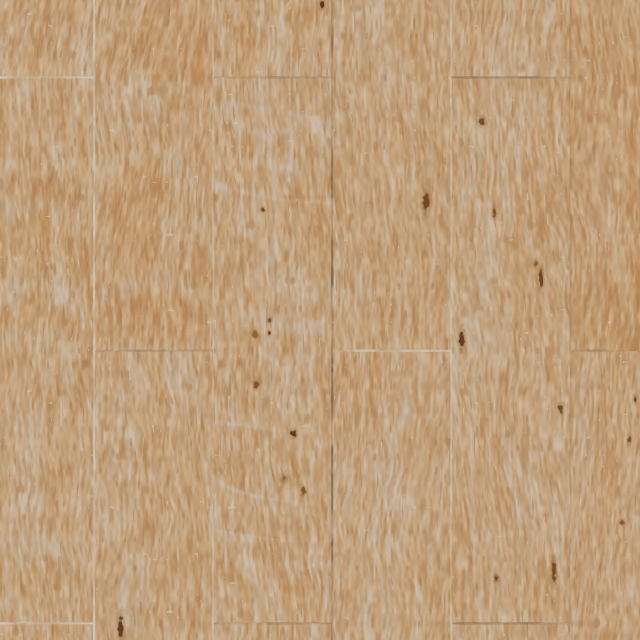
Give the GLSL for this texture, as a Shadertoy shader.

```glsl
// Pale oak floor: six columns of upright boards with staggered ends.
// Each board gets its own stretched-noise grain, arched or rayed figure,
// warmth and knots; thin worn seams are drawn over the joints.

const vec2 BOARD = vec2(0.186, 0.853);       // board width and length
const float FIRST_SEAM = 0.147;
const vec2 END_OFFSET = vec2(0.026, 0.452);  // board ends in even, odd columns

const vec3 WARM = vec3(0.735, 0.55, 0.365);
const vec3 HONEY = vec3(0.76, 0.63, 0.48);
const vec3 PALE = vec3(0.765, 0.695, 0.615);
const vec3 PORE = vec3(0.66, 0.46, 0.27);
const vec3 OCHRE = vec3(0.56, 0.38, 0.18);
const vec3 BARK = vec3(0.33, 0.17, 0.08);
const vec3 SEAM_LIGHT = vec3(0.80, 0.78, 0.74);
const vec3 SEAM_DARK = vec3(0.50, 0.42, 0.33);

// Lower and upper board of each column: knot count, figure (+arch, -ray), warmth
const vec3 TRAITS[12] = vec3[12](
    vec3(0, 0, 0), vec3(0, 0.8, 0.02), vec3(3, 0, 0), vec3(0, 1, 0.08),
    vec3(1, 0, 0), vec3(8, -1, 0.03), vec3(0, -0.3, -0.02), vec3(1, 0, 0.02),
    vec3(0, 0, 0), vec3(8, 0, -0.04), vec3(4, 0, 0.04), vec3(0, 0, 0.16));

// Seam strength: positive is light, negative is dark
const float SIDE_SEAM[5] = float[5](0.8, 0.45, -0.8, 0.6, -0.2);
const float END_SEAM[6] = float[6](0.95, -0.5, -0.4, 0.7, -0.5, -0.3);

float hash(vec2 p) {
    vec3 h = fract(p.xyx * 0.1031);
    h += dot(h, h.yzx + 33.33);
    return fract((h.x + h.y) * h.z);
}

float noise(vec2 p) {
    vec2 cell = floor(p), f = fract(p);
    f = f * f * (3.0 - 2.0 * f);
    return mix(mix(hash(cell), hash(cell + vec2(1, 0)), f.x),
               mix(hash(cell + vec2(0, 1)), hash(cell + vec2(1, 1)), f.x), f.y);
}

vec3 woodRamp(float t) {
    t = clamp(t, 0.0, 1.0);
    return t < 0.5 ? mix(WARM, HONEY, t * 2.0) : mix(HONEY, PALE, t * 2.0 - 1.0);
}

// Grain and figure of one board; q is measured from the board centre
vec3 boardWood(vec2 q, vec2 seed, vec3 trait) {
    float lean = (hash(seed + 3.7) - 0.5) * 0.14;
    float sway = noise(q * vec2(9, 7) + seed) - 0.5;
    float ripple = noise(q * vec2(30, 24) + seed + 70.0) - 0.5;
    vec2 g = vec2(q.x + lean * q.y + 0.018 * sway + 0.006 * ripple, q.y);

    float broad = noise(g * vec2(22, 5) + seed);
    float streak = noise(g * vec2(140, 21) + seed);
    float fine = noise(g * vec2(260, 48) + seed + 50.0);
    float relief = noise(g * vec2(290, 105) + seed + 130.0);
    float t = 0.54 + 0.26 * (broad - 0.5) + 0.50 * (streak - 0.5)
            + 0.58 * (fine - 0.5) + 0.22 * (relief - 0.5) - trait.z;

    // Arched growth bands
    float curve = q.y + 4.0 * q.x * q.x + 0.035 * sway + 0.014 * streak;
    float arch = noise(vec2(curve * 32.0, q.x * 5.0) + seed) - 0.5;
    t += 0.46 * max(trait.y, 0.0) * arch;

    // Thin pale rays and mottling across the grain
    float rayed = max(-trait.y, 0.0);
    float slope = q.y + 0.16 * q.x + 0.02 * sway;
    float across = noise(vec2(q.x * 4.0, slope * 19.0) + seed);
    float ray = 1.0 - smoothstep(0.0, 0.07, abs(across - 0.5));
    t += rayed * (0.38 * ray * noise(q * 19.0 + seed)
                  + 0.3 * (noise(q * vec2(95, 75) + seed) - 0.5));

    vec3 wood = woodRamp(t) * (0.93 + 0.07 * fine + 0.07 * relief);
    float pore = smoothstep(0.76, 0.94, noise(g * vec2(210, 46) + seed + 90.0));
    float fleck = smoothstep(0.93, 0.99, noise(q * vec2(190, 110) + seed + 20.0));
    wood = mix(wood, PORE, 0.42 * pore);
    return mix(wood, SEAM_LIGHT, 0.6 * fleck);
}

// Scatter small upright knots, each with a stained halo
vec3 addKnots(vec3 wood, vec2 q, vec2 seed, float count) {
    for (float i = 0.0; i < count; i++) {
        vec2 k = seed + vec2(i * 7.3, i * 2.9);
        vec2 centre = (vec2(hash(k), hash(k + 11.0)) - 0.5) * BOARD * 0.85;
        float size = mix(0.0030, 0.0060, hash(k + 23.0));
        float stretch = 1.2 + 3.8 * pow(hash(k + 31.0), 4.0);
        vec2 d = (q - centre) / (size * vec2(1.0, stretch));
        float r = length(d) + 0.8 * (noise(q * 230.0 + k) - 0.5);
        float depth = hash(k + 43.0);
        wood = mix(wood, OCHRE, 0.4 * (1.0 - smoothstep(0.6, 2.0, r)));
        wood = mix(wood, mix(OCHRE, BARK, depth),
                   0.9 * (1.0 - smoothstep(0.5, 1.0, r)));
    }
    return wood;
}

// Thin joint that wanders slightly and wears away in patches
vec3 addSeam(vec3 wood, float dist, float along, float tone, float pixel) {
    float wander = 0.0008 * noise(vec2(along * 45.0, tone * 70.0));
    float line = 1.0 - smoothstep(0.0003, 0.0008 + pixel, abs(dist - wander));
    float wear = 0.35 + 0.75 * smoothstep(0.25, 0.7, noise(vec2(along * 28.0, tone * 40.0)));
    wear *= 0.7 + 0.5 * noise(vec2(along * 140.0, tone * 90.0));
    vec3 tint = tone > 0.0 ? SEAM_LIGHT : SEAM_DARK;
    return mix(wood, tint, clamp(line * wear * abs(tone), 0.0, 1.0));
}

void mainImage(out vec4 fragColor, in vec2 fragCoord) {
    vec2 uv = fragCoord / iResolution.xy;
    float pixel = 1.0 / min(iResolution.x, iResolution.y);

    // Board lookup
    float across = (uv.x - FIRST_SEAM) / BOARD.x;
    float column = floor(across) + 1.0;
    float offset = mod(column, 2.0) < 0.5 ? END_OFFSET.x : END_OFFSET.y;
    float up = (uv.y - offset) / BOARD.y;
    vec2 id = vec2(column, floor(up));
    vec2 q = (vec2(fract(across), fract(up)) - 0.5) * BOARD;
    vec2 seed = id * vec2(17.0, 29.0) + 100.0;
    int c = clamp(int(column), 0, 5);
    vec3 trait = TRAITS[c * 2 + (id.y < 0.0 ? 0 : 1)];

    vec3 color = boardWood(q, seed, trait);
    color = addKnots(color, q, seed, trait.x);

    // Joints at the board ends and sides
    vec2 edge = 0.5 * BOARD - abs(q);
    int side = clamp(int(round(across)), 0, 4);
    color = addSeam(color, edge.y, uv.x, END_SEAM[c], pixel);
    color = addSeam(color, edge.x, uv.y, SIDE_SEAM[side], pixel);
    fragColor = vec4(color, 1.0);
}
```
